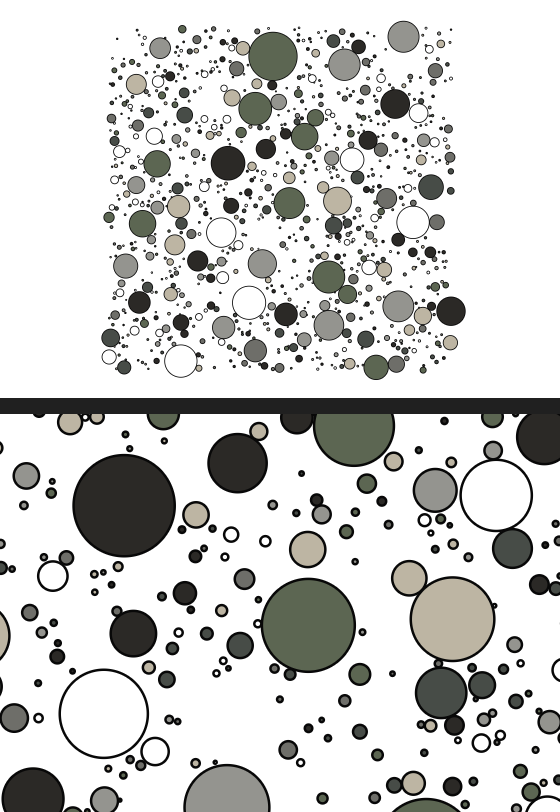
Top, the full canvas; bottom, a detail of the centre.
A Shadertoy shader for this pattern:

```glsl
const int LEVELS = 8;

float hash(vec3 p) {
    return fract(sin(dot(p, vec3(127.1, 311.7, 74.7))) * 43758.5453);
}

float cellSize(int level) {
    return 0.16 * pow(0.707, float(level));
}

// Each level has its own grid direction, which hides the lattice
mat2 turn(int level) {
    float a = 0.3 + 1.7 * float(level);
    return mat2(cos(a), sin(a), -sin(a), cos(a));
}

vec2 toCell(vec2 p, int level) {
    return floor(turn(level) * p / cellSize(level) + 0.37);
}

// Disc held inside one cell: centre in xy, radius in z (0 when empty)
vec3 candidate(vec2 cell, int level) {
    float k = float(level), size = cellSize(level);
    vec3 id = vec3(cell, k * 7.0 + 3.0);
    if (hash(id) > 0.85 * pow(0.76, k)) return vec3(0.0);

    float h = hash(id + 0.31);
    float radius = size * pow(0.95, k) * (0.18 + 0.09 * h + 0.11 * step(0.96, h));
    float room = max(0.0, 1.0 - 2.0 * (radius + 0.0025) / size);
    vec2 jitter = vec2(hash(id + 0.53), hash(id + 0.77)) - 0.5;
    vec2 centre = (cell + 0.13 + jitter * room) * size * turn(level);

    // Centres stay inside a square field
    if (max(abs(centre.x), abs(centre.y)) > 0.43) return vec3(0.0);
    return vec3(centre, radius);
}

// Shrink a disc until it only touches larger ones, or drop it
float fittedRadius(vec3 disc, int level) {
    float radius = disc.z;
    for (int j = 0; j < level; j++) {
        vec2 home = toCell(disc.xy, j);
        for (int n = 0; n < 9; n++) {
            vec3 other = candidate(home + vec2(n % 3 - 1, n / 3 - 1), j);
            if (other.z > 0.0)
                radius = min(radius, distance(disc.xy, other.xy) - other.z - 0.0005);
        }
        if (radius < 0.45 * disc.z) return 0.0;
    }
    return radius;
}

vec3 discColour(float h) {
    vec3 palette[7] = vec3[7](
        vec3(0.17, 0.16, 0.15),   // charcoal
        vec3(0.28, 0.30, 0.28),   // slate
        vec3(0.36, 0.40, 0.32),   // moss
        vec3(0.43, 0.43, 0.41),   // grey
        vec3(0.58, 0.58, 0.56),   // light grey
        vec3(0.74, 0.71, 0.64),   // sand
        vec3(1.0));               // white
    return palette[min(int(h * 7.0), 6)];
}

void mainImage(out vec4 fragColor, in vec2 fragCoord) {
    vec2 p = (fragCoord - 0.5 * iResolution.xy) / iResolution.y;
    float pixel = 1.0 / iResolution.y;
    float halfLine = 0.00105;
    vec3 ink = vec3(0.03);
    vec3 colour = vec3(1.0);

    for (int level = 0; level < LEVELS; level++) {
        vec2 cell = toCell(p, level);
        vec3 disc = candidate(cell, level);
        if (disc.z <= 0.0) continue;
        float radius = fittedRadius(disc, level);
        if (radius <= 0.0) continue;

        // Outline first, then the fill within it
        float d = distance(p, disc.xy) - radius;
        vec3 fill = discColour(hash(vec3(cell, float(level) + 0.19)));
        float outer = clamp(0.5 - (d - halfLine) / pixel, 0.0, 1.0);
        float inner = clamp(0.5 - (d + halfLine) / pixel, 0.0, 1.0);
        colour = mix(colour, mix(ink, fill, inner), outer);
    }
    fragColor = vec4(colour, 1.0);
}
```
